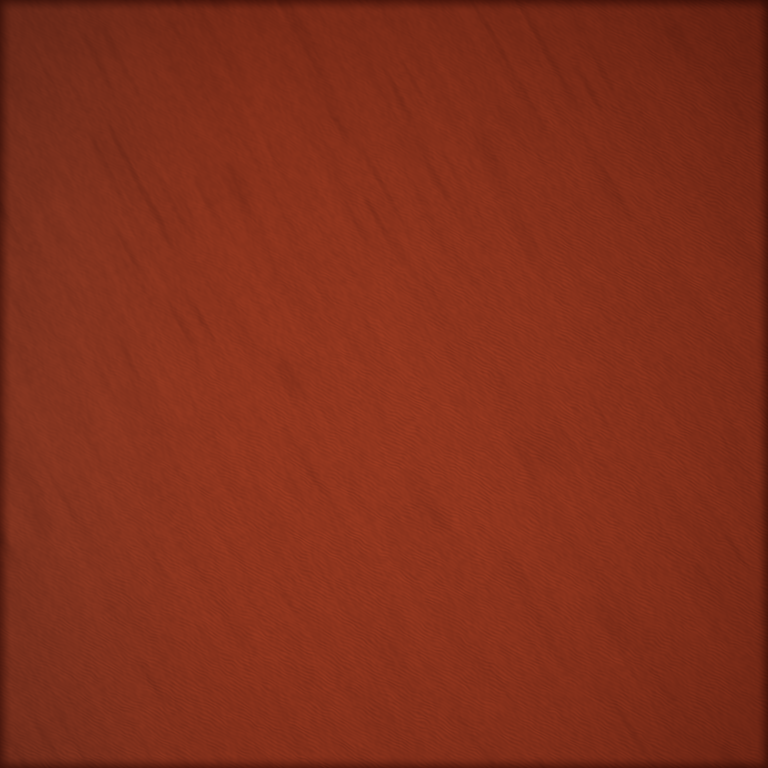
A Shadertoy shader for this texture:

```glsl
#define CENTER_COLOR vec3(0.575, 0.212, 0.120)
#define CORNER_COLOR vec3(0.350, 0.108, 0.055)
#define LEFT_TINT vec3(-0.012, 0.014, 0.018)
#define LIGHT_CENTER vec2(0.45, 0.43)
#define STREAK_ANGLE 1.04
#define STREAK_CONTRAST 0.060
#define TWILL_ANGLE 0.50
#define TWILL_COUNT 228.0
#define TWILL_CONTRAST 0.040
#define GRAIN_CONTRAST 0.060
#define EDGE_WIDTH 0.016

float hash(vec2 p) {
    vec3 q = fract(p.xyx * 0.1031);
    q += dot(q, q.yzx + 33.33);
    return fract((q.x + q.y) * q.z);
}

// Smooth value noise, centered on zero.
float noise(vec2 p) {
    vec2 cell = floor(p), f = fract(p);
    f = f * f * (3.0 - 2.0 * f);
    float low = mix(hash(cell), hash(cell + vec2(1, 0)), f.x);
    float high = mix(hash(cell + vec2(0, 1)), hash(cell + vec2(1, 1)), f.x);
    return mix(low, high, f.y) - 0.5;
}

// Coordinates across and along a line that falls to the right.
vec2 acrossAlong(vec2 p, float angle) {
    float c = cos(angle), s = sin(angle);
    return vec2(s * p.x + c * p.y, c * p.x - s * p.y);
}

// Thin slubs, plus sparse dark creases.
float streaks(vec2 p) {
    vec2 q = acrossAlong(p, STREAK_ANGLE) + 3.0;
    q.x += 0.10 * (p.x - 0.5) * (p.y - 0.5);
    q.x += 0.004 * noise(q * 12.0);
    float sum = 0.0, weight = 0.45;
    vec2 scale = vec2(28.0, 4.5);
    for (int i = 0; i < 4; i++) {
        sum += weight * noise(q * scale + float(i) * 17.3);
        scale *= vec2(1.9, 1.8);
        weight *= 1.05;
    }
    float crease = noise(q * vec2(75.0, 8.0) + 41.0);
    return sum - 1.1 * smoothstep(0.24, 0.5, crease);
}

// Fine diagonal ribs, broken up by uneven threads.
float twill(vec2 p) {
    vec2 q = acrossAlong(p, TWILL_ANGLE) + 2.0;
    float wobble = 0.9 * noise(q * 30.0) + 0.7 * noise(q * vec2(110.0, 90.0));
    float rib = sin(6.28318 * (q.x * TWILL_COUNT + wobble));
    return rib * (0.8 + 1.2 * noise(q * vec2(120.0, 75.0)));
}

void mainImage(out vec4 fragColor, in vec2 fragCoord) {
    vec2 uv = fragCoord / iResolution.xy;

    // Broad light falloff with a duller left side
    vec2 offset = uv - LIGHT_CENTER;
    float falloff = clamp(dot(offset, offset) * 1.40, 0.0, 1.0);
    vec3 color = mix(CENTER_COLOR, CORNER_COLOR, falloff);
    color += LEFT_TINT * (1.0 - smoothstep(0.0, 0.35, uv.x));

    // Cloth relief, with ribs clearest toward the lower right
    float lowerRight = smoothstep(0.45, 1.25, uv.x + 1.0 - uv.y);
    float relief = STREAK_CONTRAST * mix(1.15, 0.75, lowerRight) * streaks(uv);
    relief += TWILL_CONTRAST * mix(0.3, 1.0, lowerRight) * twill(uv);
    vec2 fiber = acrossAlong(uv, STREAK_ANGLE) + 5.0;
    relief += GRAIN_CONTRAST * noise(fiber * vec2(340.0, 150.0));
    color *= 1.0 + relief * vec3(1.0, 1.2, 1.2);

    // Soft dark border
    vec2 margin = min(uv, 1.0 - uv);
    vec2 border = smoothstep(vec2(-0.5 * EDGE_WIDTH), vec2(EDGE_WIDTH), margin);
    color *= mix(vec3(0.54, 0.40, 0.36), vec3(1.0), border.x * border.y);

    fragColor = vec4(color, 1.0);
}
```
